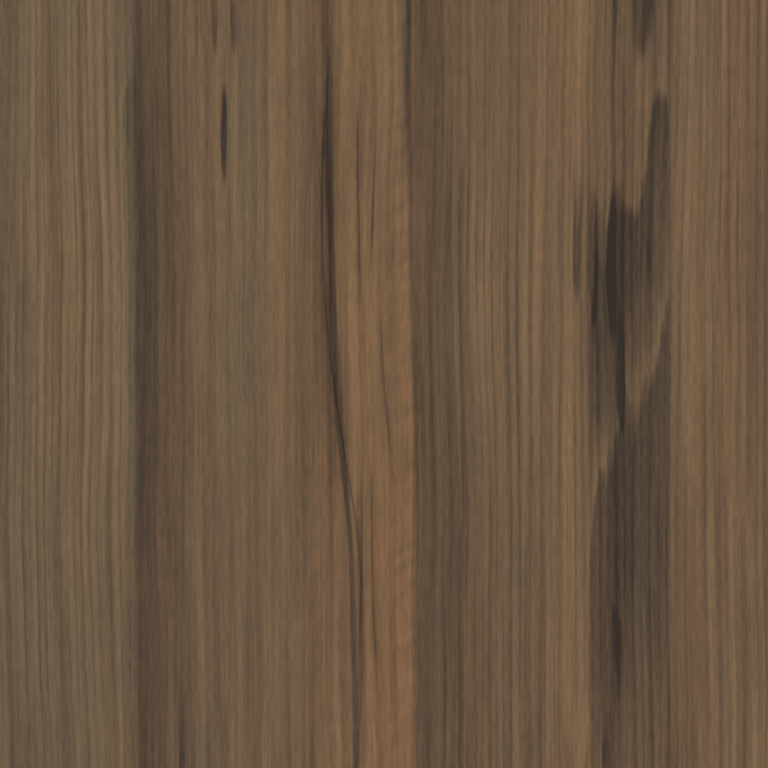
Write a Shadertoy shader that draws this texture.

```glsl
#define DARK vec3(0.215, 0.190, 0.170)
#define LIGHT vec3(0.560, 0.452, 0.338)
#define COOL_TINT vec3(0.975, 1.010, 1.010)
#define WARM_TINT vec3(1.045, 0.975, 0.940)
#define EXPOSURE 0.03
#define LINE_CONTRAST 0.22
#define FIBRE_CONTRAST 0.17
#define PORE_CONTRAST 0.13
#define RING_COUNT 88.0
#define FLAME_DEPTH 0.36
#define VEIN_DEPTH 0.50

const int STAVES = 11;
// Left edge, edge softness and tone of each stave of wood
const float EDGE[STAVES] = float[](-0.1, 0.175, 0.225, 0.28, 0.40, 0.432, 0.541, 0.62, 0.70, 0.76, 0.872);
const float SOFT[STAVES] = float[](0.01, 0.006, 0.03, 0.05, 0.03, 0.008, 0.008, 0.08, 0.05, 0.02, 0.002);
const float TONE[STAVES] = float[](0.62, 0.35, 0.53, 0.62, 0.55, 0.69, 0.46, 0.58, 0.65, 0.59, 0.60);
const float WARM[STAVES] = float[](0.15, 0.60, 0.35, 0.30, 0.85, 0.75, 0.60, 0.50, 0.65, 0.40, 0.55);

float hash(vec2 p) {
    return fract(sin(dot(p, vec2(127.1, 311.7))) * 43758.5453);
}

float noise(vec2 p) {
    vec2 i = floor(p), f = fract(p);
    f = f * f * (3.0 - 2.0 * f);
    return mix(mix(hash(i), hash(i + vec2(1, 0)), f.x),
               mix(hash(i + vec2(0, 1)), hash(i + vec2(1, 1)), f.x), f.y);
}

float fbm(vec2 p) {
    float sum = 0.0, weight = 0.53;
    for (int i = 0; i < 4; i++) {
        sum += weight * noise(p);
        p = p * 2.03 + 17.3;
        weight *= 0.5;
    }
    return sum;
}

float band(float x, float a, float b, float soft) {
    return smoothstep(a - soft, a + soft, x) * (1.0 - smoothstep(b - soft, b + soft, x));
}

// Dark vein: sharp core with a softer halo
float vein(float d, float width) {
    d = abs(d) / width;
    return 0.65 * (1.0 - smoothstep(0.3, 1.3, d)) + 0.35 * exp(-0.5 * d * d / 4.0);
}

// Two ragged tongues of heartwood, each rising to the right
float flames(vec2 p, float grainX) {
    float across = (p.x - 0.76) / 0.11;
    float ragged = 0.24 * (fbm(vec2(grainX * 42.0, p.y * 5.0)) - 0.5);
    float dark = 0.0;
    for (int i = 0; i < 2; i++) {
        float top = i == 0 ? 0.60 : 0.30;
        float reach = i == 0 ? 0.34 : 0.75;
        float depth = top + 0.30 * across + ragged - p.y;
        dark = max(dark, smoothstep(-0.015, 0.04, depth) * (1.0 - smoothstep(0.12, reach, depth)));
    }
    return dark * band(p.x, 0.768, 0.871, 0.004);
}

void mainImage(out vec4 fragColor, in vec2 fragCoord) {
    vec2 p = fragCoord / iResolution.xy;
    float x = p.x, y = p.y;

    // Grain coordinate, wavier in the left stave and the centre
    float wave = 0.008 + 0.024 * band(x, -0.1, 0.15, 0.03) + 0.012 * band(x, 0.44, 0.53, 0.02);
    float gx = x + wave * (noise(vec2(x * 5.0, y * 3.2)) - 0.5)
             + 0.003 * (noise(vec2(x * 14.0, y * 9.0 + 5.0)) - 0.5);

    // Staves
    float tone = TONE[0], warm = WARM[0];
    for (int i = 1; i < STAVES; i++) {
        float k = smoothstep(EDGE[i] - SOFT[i], EDGE[i] + SOFT[i], mix(gx, x, 0.6));
        tone = mix(tone, TONE[i], k);
        warm = mix(warm, WARM[i], k);
    }
    tone += EXPOSURE + 0.24 * (fbm(vec2(gx * 16.0, y * 1.3)) - 0.5);
    warm += 0.9 * (fbm(vec2(gx * 22.0 + 9.0, y * 1.6)) - 0.5);

    // Growth rings and long lines
    float ringZone = 0.3 + 0.7 * max(band(x, -0.1, 0.17, 0.01), band(x, 0.56, 1.1, 0.04));
    float phase = gx * RING_COUNT + 2.5 * noise(vec2(gx * 18.0, y * 0.8));
    float ring = pow(0.5 + 0.5 * sin(6.2832 * phase), 3.0) - 0.31;
    tone -= 0.13 * ringZone * ring * (0.3 + noise(vec2(gx * 40.0, y * 3.0)));
    tone += LINE_CONTRAST * (noise(vec2(gx * 130.0, y * 1.8)) - 0.5);
    tone += FIBRE_CONTRAST * (noise(vec2(gx * 310.0, y * 7.0)) - 0.5);
    tone += PORE_CONTRAST * (noise(vec2(gx * 420.0, y * 75.0)) - 0.5);

    // Short dark streaks
    float streak = smoothstep(0.60, 0.82, noise(vec2(gx * 85.0, y * 6.0)));
    streak *= smoothstep(0.42, 0.68, noise(vec2(gx * 17.0 + 3.0, y * 3.5)));
    float streakZone = band(x, 0.22, 0.36, 0.02) + 0.8 * band(x, 0.74, 0.87, 0.01)
                     + 0.7 * band(x, 0.09, 0.17, 0.01) * smoothstep(0.75, 0.95, y);
    tone -= 0.42 * streak * (0.12 + streakZone);

    // Main veins beside the central stave
    float wobble = 0.010 * (noise(vec2(3.0, y * 7.0)) - 0.5);
    float leftPath = 0.467 - 0.040 * smoothstep(0.0, 0.85, y) + wobble;
    float leftWidth = 0.0025 + 0.0055 * noise(vec2(8.0, y * 6.0));
    float rightPath = 0.541 - 0.010 * smoothstep(0.45, 0.95, y) - 0.6 * wobble;
    tone -= VEIN_DEPTH * vein(x - leftPath, leftWidth) * (1.0 - 0.6 * smoothstep(0.72, 0.95, y));
    tone -= 0.30 * vein(x - leftPath - 0.012 * sin(y * 7.0), 0.0018) * noise(vec2(2.0, y * 5.0));
    tone -= VEIN_DEPTH * vein(x - rightPath, 0.0045) * (0.22 + 0.6 * smoothstep(0.70, 0.85, y));

    // Thin wandering veins and slanted ripples inside the central stave
    float centre = band(x, leftPath + 0.006, rightPath, 0.004);
    for (int i = 0; i < 3; i++) {
        float n = float(i);
        float path = 0.478 + 0.014 * n + 0.028 * (noise(vec2(n * 7.0, y * 3.5)) - 0.5);
        tone -= 0.32 * centre * vein(x - path, 0.002) * smoothstep(0.35, 0.7, noise(vec2(n + 20.0, y * 4.0)));
    }
    float ripple = noise(vec2(x * 28.0, y * 85.0 - x * 50.0)) - 0.5;
    tone += 0.13 * ripple * band(x, 0.508, rightPath, 0.010);
    warm += 0.5 * centre * (0.5 - y);

    // Heartwood and the seam of the last stave
    float flame = flames(p, gx);
    tone -= FLAME_DEPTH * flame;
    tone -= 0.10 * vein(x - 0.872, 0.0012);

    vec3 color = mix(DARK, LIGHT, clamp(tone, 0.0, 1.1));
    color *= mix(COOL_TINT, WARM_TINT, clamp(warm, 0.0, 1.0));
    fragColor = vec4(color, 1.0);
}
```
